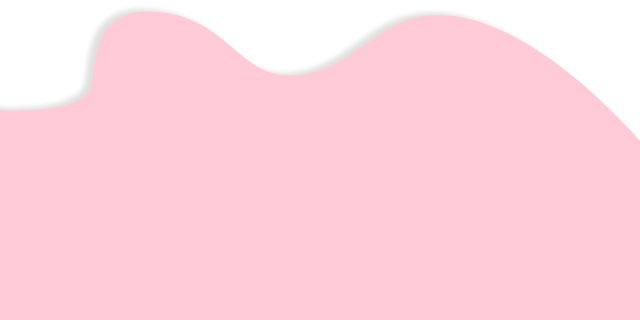
A Shadertoy shader for this background:

```glsl
// A pink wavy hill on white, with a soft grey shadow cast up and to the left.
// The ridge is a chain of cubic Bezier curves, walked in short chords to get
// a signed distance that drives both the smooth edge and the blurred shadow.

// Ridge anchors with two handles between each pair; x spans 0..2, y spans 0..1
const vec2 ridge[16] = vec2[16](
    vec2(0.0, 0.656), vec2(0.091, 0.651), vec2(0.247, 0.656),
    vec2(0.281, 0.719), vec2(0.302, 0.760), vec2(0.273, 0.964),
    vec2(0.461, 0.964), vec2(0.703, 0.964), vec2(0.737, 0.764),
    vec2(0.904, 0.764), vec2(1.107, 0.764), vec2(1.167, 0.953),
    vec2(1.372, 0.953), vec2(1.563, 0.953), vec2(1.797, 0.786),
    vec2(2.0, 0.560));

vec2 bezier(int first, float t) {
    float s = 1.0 - t;
    return s * s * s * ridge[first] + 3.0 * s * s * t * ridge[first + 1]
         + 3.0 * s * t * t * ridge[first + 2] + t * t * t * ridge[first + 3];
}

float segmentDistance(vec2 p, vec2 a, vec2 b) {
    vec2 ab = b - a;
    return length(p - a - ab * clamp(dot(p - a, ab) / dot(ab, ab), 0.0, 1.0));
}

// Signed distance to the hill, negative below the ridge
float hillDistance(vec2 p) {
    float nearest = 9.0, side = 1.0;
    for (int first = 0; first < 15; first += 3) {
        vec2 a = ridge[first];
        for (int i = 1; i <= 20; i++) {
            vec2 b = bezier(first, float(i) / 20.0);
            nearest = min(nearest, segmentDistance(p, a, b));
            // The ridge always advances in x, so one chord decides the side
            if (p.x >= a.x && p.x < b.x)
                side = p.y < mix(a.y, b.y, (p.x - a.x) / (b.x - a.x)) ? -1.0 : 1.0;
            a = b;
        }
    }
    return side * nearest;
}

void mainImage(out vec4 fragColor, in vec2 fragCoord) {
    vec2 p = fragCoord / iResolution.xy * vec2(2.0, 1.0);
    float pixel = 1.0 / iResolution.y;

    // Blurred shadow on white
    float shadowDistance = hillDistance(p + vec2(0.021, -0.008));
    float shadow = 1.0 - smoothstep(-0.016, 0.016, shadowDistance);
    vec3 color = mix(vec3(1.0), vec3(0.88), shadow);

    // Flat pink hill with an antialiased edge
    float hill = clamp(0.5 - hillDistance(p) / pixel, 0.0, 1.0);
    color = mix(color, vec3(1.0, 0.795, 0.845), hill);

    fragColor = vec4(color, 1.0);
}
```
